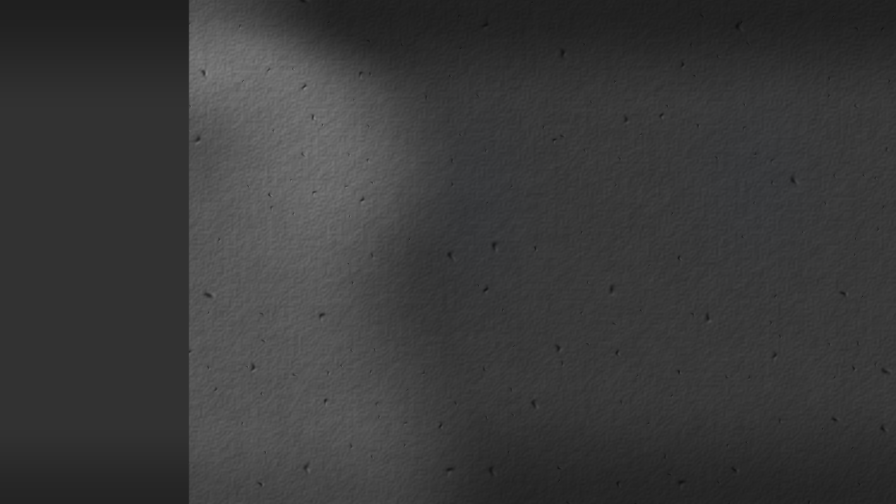
Write a WebGL 1 fragment shader that draws this background.

```glsl
precision highp float;

uniform vec2 u_resolution;

const float PANEL_EDGE = 0.375;

float hash(vec2 cell) {
  return fract(sin(dot(cell, vec2(127.1, 311.7))) * 43758.5453);
}

float valueNoise(vec2 p) {
  vec2 cell = floor(p);
  vec2 f = fract(p);
  f = f * f * (3.0 - 2.0 * f);
  float low = mix(hash(cell), hash(cell + vec2(1.0, 0.0)), f.x);
  float high = mix(hash(cell + vec2(0.0, 1.0)), hash(cell + vec2(1.0, 1.0)), f.x);
  return mix(low, high, f.y);
}

// Soft elliptical spot, 1 at its center
float glow(vec2 p, vec2 center, vec2 radius) {
  vec2 d = (p - center) / radius;
  return exp(-dot(d, d));
}

float bump(float x, float center, float width) {
  float d = (x - center) / width;
  return exp(-d * d);
}

// Flat side panel with dark ends
float panelShade(vec2 p) {
  float topFade = smoothstep(0.76, 1.0, p.y);
  float bottomFade = 1.0 - smoothstep(0.0, 0.17, p.y);
  return 0.197 - 0.075 * topFade - 0.055 * bottomFade;
}

// Unlit wall, darkened along the top and bottom
float wallShade(vec2 p) {
  float topFade = smoothstep(0.78, 0.98, p.y);
  float bottomFade = 1.0 - smoothstep(0.0, 0.24, p.y);
  float neck = glow(p, vec2(0.82, 0.46), vec2(0.12, 0.14));
  return 0.22 - 0.09 * topFade - 0.075 * bottomFade - 0.02 * neck;
}

// Lit wall, brightest in the upper pool
float lightShade(vec2 p) {
  float shade = 0.325 - 0.06 * smoothstep(0.86, 1.0, p.y);
  shade -= 0.06 * (1.0 - smoothstep(0.0, 0.16, p.y));
  shade += 0.085 * glow(p, vec2(0.65, 0.70), vec2(0.20, 0.24));
  shade += 0.10 * glow(p, vec2(0.40, 0.88), vec2(0.20, 0.10));
  shade -= 0.035 * glow(p, vec2(0.38, 0.71), vec2(0.10, 0.09));
  return shade;
}

// Wavy right boundary of the light
float lightMask(vec2 p) {
  float edge = 0.70 + 0.17 * bump(p.y, 0.0, 0.30);
  edge += 0.11 * bump(p.y, 0.66, 0.16);
  edge -= 0.17 * smoothstep(0.80, 1.0, p.y);
  return 1.0 - smoothstep(edge - 0.15, edge + 0.15, p.x);
}

// Relief lit from the upper left
float emboss(vec2 p, float frequency) {
  vec2 q = p * frequency;
  return valueNoise(q) - valueNoise(q + vec2(-0.6, 0.6));
}

// Scattered pits: dark hollows with a pale lower rim
float pits(vec2 p, float cellSize, float density, float size) {
  vec2 q = p / cellSize;
  vec2 cell = floor(q);
  float seed = hash(cell + 17.3);
  vec2 center = 0.2 + 0.6 * vec2(hash(cell + 3.1), hash(cell + 8.7));
  vec2 d = (fract(q) - center) * cellSize / (size * (0.6 + 0.7 * hash(cell + 5.9)));
  float angle = (hash(cell + 11.3) - 0.5) * 1.6;
  float c = cos(angle);
  float s = sin(angle);
  d = mat2(c, -s, s, c) * d;
  d.x += 0.3 * sin(d.y * 2.0 + seed * 40.0);
  float hollow = glow(d, vec2(0.0), vec2(0.55, 1.0));
  float rim = glow(d, vec2(0.7, -0.7), vec2(0.5, 0.7));
  return (0.55 * rim - hollow) * step(seed, density);
}

void main() {
  vec2 p = gl_FragCoord.xy / u_resolution.y;
  float pixel = 1.0 / u_resolution.y;

  // Wall lighting
  float wall = mix(wallShade(p), lightShade(p), lightMask(p));

  // Plaster grain and pits follow the local brightness
  float relief = 0.13 * emboss(p, 210.0) + 0.07 * emboss(p, 95.0);
  relief += 0.05 * (valueNoise(p * 34.0) - 0.5);
  relief += 0.55 * pits(p, 0.115, 0.42, 0.0065);
  relief += 0.35 * pits(p + 4.37, 0.053, 0.30, 0.0035);
  wall *= 1.0 + relief;

  // Faint cool patches in the shadow
  float cool = glow(p, vec2(0.95, 0.60), vec2(0.10, 0.18));
  cool += glow(p, vec2(1.50, 0.64), vec2(0.12, 0.16));
  vec3 wallColor = vec3(wall) + vec3(-0.004, 0.0, 0.008) * cool;

  float onWall = smoothstep(PANEL_EDGE - pixel, PANEL_EDGE + pixel, p.x);
  gl_FragColor = vec4(mix(vec3(panelShade(p)), wallColor, onWall), 1.0);
}
```
